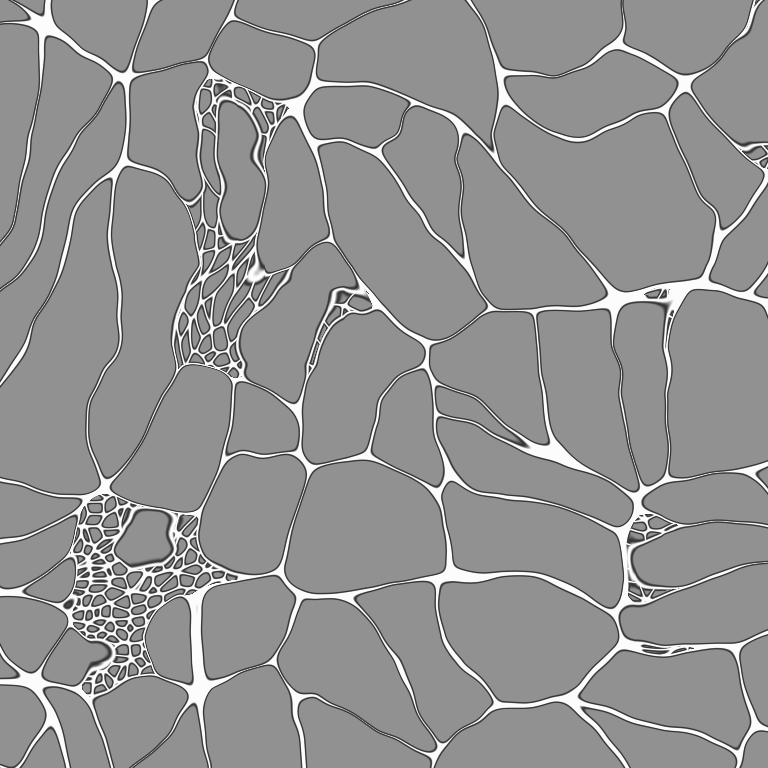
Write a WebGL 1 fragment shader that draws this pattern.

```glsl
precision highp float;
uniform vec2 u_resolution;

vec3 hash(vec2 p) {
  vec3 q = fract(p.xyx * vec3(0.1031, 0.1030, 0.0973));
  q += dot(q, q.yxz + 33.33);
  return fract((q.xxy + q.yzz) * q.zyx);
}

vec2 noise(vec2 p) {
  vec2 cell = floor(p);
  vec2 f = fract(p);
  f = f * f * (3.0 - 2.0 * f);
  vec2 low = mix(hash(cell).xy, hash(cell + vec2(1.0, 0.0)).xy, f.x);
  vec2 high = mix(hash(cell + vec2(0.0, 1.0)).xy, hash(cell + 1.0).xy, f.x);
  return mix(low, high, f.y);
}

// Canvas position to grain space, bent at three scales
vec2 warp(vec2 uv) {
  return uv * 6.0 + 20.0
    + 1.9 * (noise(uv * 2.3 + 11.0) - 0.5)
    + 0.42 * (noise(uv * 7.0 + 53.0) - 0.5)
    + 0.06 * (noise(uv * 29.0 + 91.0) - 0.5);
}

// Grain centre and weight; the second centre of a cell is often absent
vec3 site(vec2 cell, float twin) {
  vec3 h = hash(cell + twin * 57.0);
  float weight = twin > 0.5 && h.z < 0.5 ? -9.0 : 0.14 * h.z;
  return vec3(cell + 0.06 + 0.88 * h.xy, weight);
}

// Distance to the grain border in canvas units, with rounded corners
float grainDepth(vec2 p, mat2 jacobian, float rounding) {
  vec2 cell = floor(p);
  vec2 home = cell;
  float nearest = 1000.0;
  for (int j = -2; j <= 2; j++) {
    for (int i = -2; i <= 2; i++) {
      for (int t = 0; t < 2; t++) {
        vec3 s = site(cell + vec2(float(i), float(j)), float(t));
        float power = dot(p - s.xy, p - s.xy) - s.z;
        if (power < nearest) {
          nearest = power;
          home = s.xy;
        }
      }
    }
  }

  float sum = 0.0;
  for (int j = -2; j <= 2; j++) {
    for (int i = -2; i <= 2; i++) {
      for (int t = 0; t < 2; t++) {
        vec3 s = site(cell + vec2(float(i), float(j)), float(t));
        vec2 across = s.xy - home;
        float span = length(across);
        if (span > 0.0001) {
          float power = dot(p - s.xy, p - s.xy) - s.z;
          float slope = max(length((across / span) * jacobian), 1.5);
          sum += exp(-(power - nearest) / (2.0 * span * slope * rounding));
        }
      }
    }
  }
  return -rounding * log(max(sum, 1e-20));
}

void main() {
  vec2 uv = gl_FragCoord.xy / u_resolution.y;
  float pixel = 1.0 / u_resolution.y;
  vec2 p = warp(uv);
  mat2 jacobian = mat2(warp(uv + vec2(0.001, 0.0)) - p,
                       warp(uv + vec2(0.0, 0.001)) - p) * 1000.0;

  // Large grains with seams that swell and pinch
  float cluster = smoothstep(0.62, 0.85, noise(uv * 7.0 + 31.0).x);
  vec2 swell = noise(uv * 15.0 + 71.0);
  float rounding = mix(0.003, 0.006, swell.y) + 0.016 * cluster;
  float depth = grainDepth(p, jacobian, rounding)
    - 0.0004 - 0.0037 * swell.x * swell.x;

  // Small grains inside the widest junctions
  if (depth < 0.0) {
    float pebble = grainDepth(p * 5.0, jacobian * 5.0, 0.0015) - 0.0012;
    float margin = mix(0.03, 0.003, smoothstep(0.0, 0.4, cluster));
    depth = max(depth, min(pebble, -depth - margin));
  }

  // White seam, grey grain and thin dark rim
  float inside = smoothstep(-0.7 * pixel, 0.7 * pixel, depth);
  vec3 color = mix(vec3(0.99), vec3(0.57), inside);
  float rim = 1.0 - smoothstep(0.0, max(pixel, 0.0018), abs(depth - 0.0006));
  gl_FragColor = vec4(mix(color, vec3(0.04), 0.7 * rim), 1.0);
}
```
